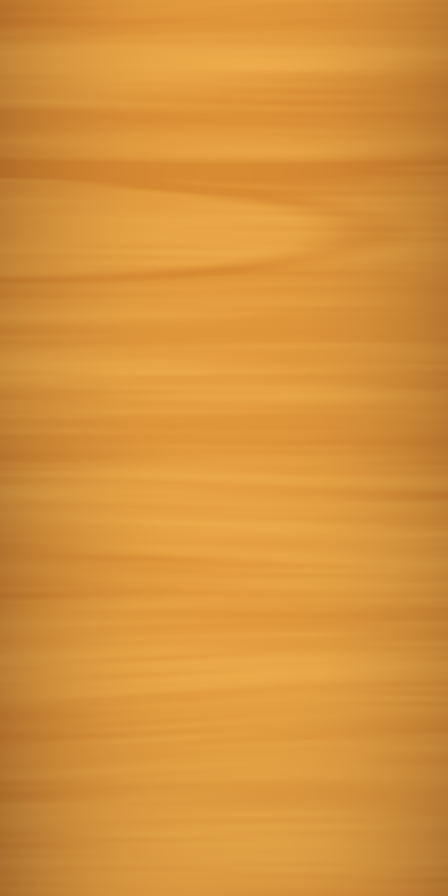
A WebGL 2 fragment shader for this texture:

```glsl
#version 300 es
precision highp float;
// Honey-coloured wood with soft horizontal grain and darker side edges.
// Stretched noise gives bands and fibres, warped sawtooths give a few growth
// rings, and a rounded parabola gives the long arch in the upper part.

uniform vec2 u_resolution;
out vec4 fragColor;

const vec3 LIGHT_WOOD = vec3(0.928, 0.670, 0.285);
const vec3 DARK_WOOD = vec3(0.852, 0.550, 0.203);
const float BASE_TONE = 0.14;
const float BAND_DEPTH = 0.50;
const float WIDE_RING_DEPTH = 0.30;
const float THIN_RING_DEPTH = 0.24;
const float WIDE_RINGS = 5.5;
const float THIN_RINGS = 17.0;
const float STREAK_DEPTH = 0.34;
const float FIBRE_DEPTH = 0.30;
const float WARP = 0.06;
const float ARCH_DEPTH = 0.34;
const vec2 ARCH_CENTRE = vec2(0.0, 1.487);
const vec2 ARCH_SIZE = vec2(0.83, 0.12);
const float SIDE_SHADE = 0.20;
const float BOTTOM_SHADE = 0.06;

float hash(vec2 p) {
    return fract(sin(dot(p, vec2(127.1, 311.7))) * 43758.5453);
}

float noise(vec2 p) {
    vec2 cell = floor(p);
    vec2 f = fract(p);
    f = f * f * (3.0 - 2.0 * f);
    float low = mix(hash(cell), hash(cell + vec2(1.0, 0.0)), f.x);
    float high = mix(hash(cell + vec2(0.0, 1.0)), hash(cell + vec2(1.0, 1.0)), f.x);
    return mix(low, high, f.y);
}

float fbm(vec2 p) {
    float sum = 0.0;
    float weight = 0.5;
    for (int i = 0; i < 4; i++) {
        sum += weight * noise(p);
        p = p * vec2(1.4, 2.1) + vec2(17.3, 9.1);
        weight *= 0.5;
    }
    return sum / 0.9375;
}

// Soft dark line that builds up slowly and ends sooner, random in strength
float growthRing(vec2 p, float count, float seed) {
    float phase = p.y * count + 0.9 * noise(vec2(p.x * 0.6, p.y * count * 0.4) + seed);
    float f = fract(phase);
    float line = smoothstep(0.15, 0.75, f) * (1.0 - smoothstep(0.70, 1.0, f));
    float strength = hash(vec2(floor(phase), seed));
    return line * strength * strength * 1.4;
}

void main() {
    vec2 uv = gl_FragCoord.xy / u_resolution;
    vec2 p = gl_FragCoord.xy / u_resolution.x;

    // Gentle waves in the grain
    vec2 grain = p;
    grain.y += WARP * (noise(p * vec2(1.3, 2.4) + 7.0) - 0.5);

    // Broad bands, and rings that fade in and out along their length
    float band = smoothstep(0.30, 0.72, fbm(grain * vec2(0.8, 7.0) + 3.0));
    float fade = smoothstep(0.15, 0.85, noise(grain * vec2(1.8, 9.0) + 13.0));
    float tone = BASE_TONE + BAND_DEPTH * band;
    tone += WIDE_RING_DEPTH * growthRing(grain, WIDE_RINGS, 41.0) * (0.5 + 0.7 * fade);
    tone += THIN_RING_DEPTH * growthRing(grain, THIN_RINGS, 29.0) * (0.2 + fade);

    // Rounded arch: pale inside, with a soft dark outline
    vec2 a = (p - ARCH_CENTRE) / ARCH_SIZE;
    a.y += 0.10 * (noise(vec2(p.x * 2.0, 3.0)) - 0.5);
    float arch = pow(max(a.x, 0.0), 1.5) + a.y * a.y;
    tone *= 1.0 - 0.55 * (1.0 - smoothstep(0.70, 1.05, arch));
    float outline = smoothstep(0.70, 1.0, arch) * (1.0 - smoothstep(0.98, 1.25, arch));
    tone += ARCH_DEPTH * outline;

    // Thin streaks and fine fibres
    tone += STREAK_DEPTH * (noise(grain * vec2(1.5, 32.0) + 23.0) - 0.5);
    tone += FIBRE_DEPTH * (noise(grain * vec2(3.0, 85.0) + 61.0) - 0.5);

    vec3 colour = mix(LIGHT_WOOD, DARK_WOOD, clamp(tone, -0.05, 1.05));

    // Shading towards the sides and the bottom
    float side = pow(abs(2.0 * uv.x - 1.0), 2.4);
    float shade = SIDE_SHADE * side * (0.75 + 0.4 * noise(uv * vec2(1.0, 5.0) + 2.0));
    shade += BOTTOM_SHADE * (1.0 - smoothstep(0.0, 0.3, uv.y));
    colour *= 1.0 - shade * vec3(0.95, 1.15, 1.15);

    fragColor = vec4(colour, 1.0);
}
```
